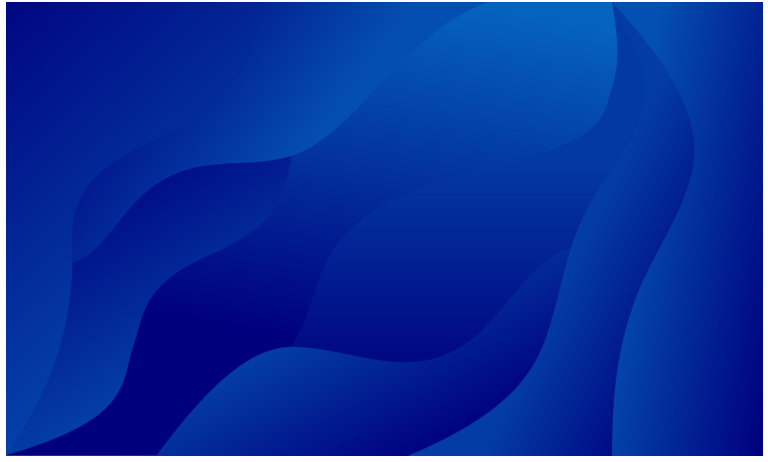
Give the GLSL for this background, as a Shadertoy shader.

```glsl
// Overlapping wavy blue sheets with soft linear shading inside a thin white frame.

// A sheet's shading: anchor = (x, y, brightness there), slope = change per canvas unit.
struct Sheet { vec3 anchor; vec2 slope; float cap; };

const vec3 NAVY  = vec3(0.000, 0.000, 0.490);
const vec3 AZURE = vec3(0.020, 0.390, 0.750);
const vec3 FRAME = vec3(0.995);
const vec2 PANEL_MIN = vec2(0.0078, 0.0130);
const vec2 PANEL_MAX = vec2(0.9935, 0.9957);

const Sheet VALLEY = Sheet(vec3(0.651, 0.989, 1.00), vec2( 0.38,  1.25), 1.00);
const Sheet LEAF   = Sheet(vec3(0.651, 0.589, 0.50), vec2( 0.00,  1.15), 0.57);
const Sheet HILL   = Sheet(vec3(0.300, 0.156, 0.55), vec2(-1.34,  1.52), 0.60);
const Sheet RIBBON = Sheet(vec3(0.781, 0.524, 0.58), vec2(-2.90,  0.83), 0.60);
const Sheet RIGHT  = Sheet(vec3(0.911, 0.567, 0.47), vec2(-3.30,  0.37), 0.80);
const Sheet FOLD   = Sheet(vec3(0.234, 0.589, 0.20), vec2( 1.13, -1.11), 0.62);
const Sheet SLOPE  = Sheet(vec3(0.390, 0.719, 0.72), vec2( 2.07, -0.92), 0.78);
const Sheet LEFT   = Sheet(vec3(0.000, 1.000, 0.05), vec2( 0.92, -0.60), 0.65);

// Cubic Hermite span between two knots, each (position, value, slope).
float span(float t, vec3 a, vec3 b) {
    float width = b.x - a.x;
    float s = clamp((t - a.x) / width, 0.0, 1.0);
    float r = 1.0 - s;
    return r * r * ((1.0 + 2.0 * s) * a.y + s * width * a.z)
         + s * s * ((1.0 + 2.0 * r) * b.y - r * width * b.z);
}

float curve(float t, vec3 a, vec3 b, vec3 c, vec3 d) {
    return t < b.x ? span(t, a, b) : t < c.x ? span(t, b, c) : span(t, c, d);
}

float curve(float t, vec3 a, vec3 b, vec3 c, vec3 d, vec3 e) {
    return t < b.x ? span(t, a, b) : curve(t, b, c, d, e);
}

// Sheet outlines: upright ones give x at height y, flat ones give y at x.
float leftEdge(float y) {
    return curve(y, vec3(0.015, 0.008, 0.42), vec3(0.433, 0.094, 0.0),
                    vec3(0.693, 0.195, 1.29), vec3(0.996, 0.336, 0.0));
}
float foldEdge(float y) {
    return curve(y, vec3(0.015, 0.008, 2.10), vec3(0.253, 0.174, 0.21),
                    vec3(0.448, 0.273, 1.38), vec3(0.665, 0.380, 0.12));
}
float leafEdge(float y) {
    return curve(y, vec3(0.249, 0.378, 0.42), vec3(0.556, 0.497, 0.96),
                    vec3(0.665, 0.697, 1.99), vec3(0.805, 0.796, 0.21),
                    vec3(0.996, 0.797, -0.09));
}
float ribbonEdge(float y) {
    return curve(y, vec3(0.015, 0.533, 1.44), vec3(0.253, 0.707, 0.24),
                    vec3(0.567, 0.771, 0.36), vec3(0.801, 0.840, 0.0),
                    vec3(0.996, 0.797, -0.30));
}
float rightEdge(float y) {
    return curve(y, vec3(0.015, 0.797, 0.0), vec3(0.416, 0.844, 0.30),
                    vec3(0.675, 0.904, 0.0), vec3(0.996, 0.797, -0.54));
}
float slopeEdge(float x) {
    return curve(x, vec3(0.094, 0.433, 0.17), vec3(0.163, 0.537, 2.08),
                    vec3(0.378, 0.662, 0.50), vec3(0.488, 0.805, 1.83),
                    vec3(0.638, 0.996, 0.50));
}
float hillEdge(float x) {
    return curve(x, vec3(0.204, 0.015, 2.24), vec3(0.378, 0.249, 0.03),
                    vec3(0.527, 0.216, 0.0), vec3(0.638, 0.303, 1.83),
                    vec3(0.742, 0.463, 0.33));
}

// Smooth coverage of the side where d is positive.
float cover(float d) {
    return clamp(0.5 + d / max(fwidth(d), 1e-5), 0.0, 1.0);
}

float shade(Sheet s, vec2 p) {
    return clamp(s.anchor.z + dot(p - s.anchor.xy, s.slope), 0.0, s.cap);
}

void mainImage(out vec4 fragColor, in vec2 fragCoord) {
    vec2 p = fragCoord / iResolution.xy;

    // Stack the sheets from back to front.
    float level = shade(VALLEY, p);
    level = mix(level, shade(LEAF, p),   cover(p.x - leafEdge(p.y)));
    level = mix(level, shade(HILL, p),   cover(hillEdge(p.x) - p.y));
    level = mix(level, shade(RIBBON, p), cover(p.x - ribbonEdge(p.y)));
    level = mix(level, shade(RIGHT, p),  cover(p.x - rightEdge(p.y)));
    level = mix(level, shade(FOLD, p),   cover(foldEdge(p.y) - p.x));
    level = mix(level, shade(SLOPE, p),  cover(p.y - slopeEdge(p.x)));
    level = mix(level, shade(LEFT, p),   cover(leftEdge(p.y) - p.x));

    // Colour ramp and frame.
    vec3 color = mix(NAVY, AZURE, level);
    float panel = cover(p.x - PANEL_MIN.x) * cover(PANEL_MAX.x - p.x)
                * cover(p.y - PANEL_MIN.y) * cover(PANEL_MAX.y - p.y);
    fragColor = vec4(mix(FRAME, color, panel), 1.0);
}
```
